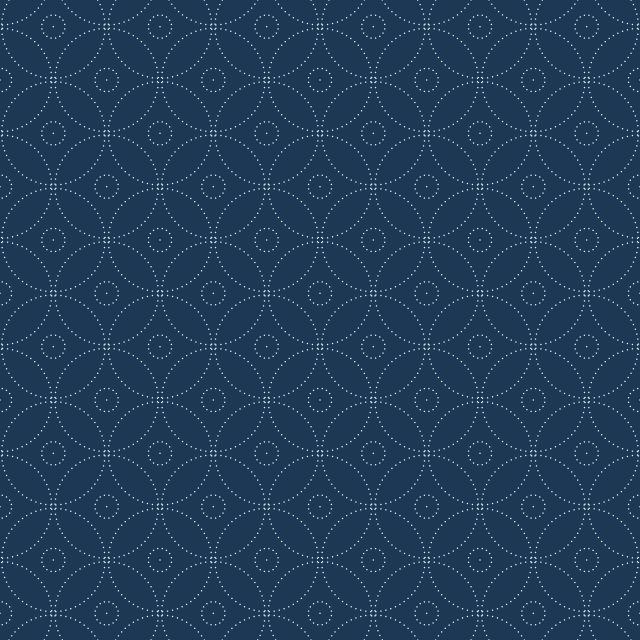
Give the GLSL for this pattern, as a Shadertoy shader.

```glsl
// Dotted interlocking circles on indigo, in the manner of stitched cloth.
// Two square lattices, offset by half a cell, each hold a large dotted circle,
// a small dotted ring and a centre dot; the whole number of cells tiles.

#define REPEATS 6.0                        // cells across and down
#define CIRCLE_RADIUS 0.485                // in cells
#define CIRCLE_DOTS 64.0
#define RING_RADIUS 0.109
#define RING_DOTS 16.0
#define DOT_RADIUS 0.0068
#define LATTICE_ORIGIN vec2(0.0, 0.25)     // centre of the first motif, in cells
#define CLOTH_COLOR vec3(0.11, 0.22, 0.33)
#define THREAD_COLOR vec3(0.88, 0.94, 0.97)
#define SAMPLES 4                          // antialiasing grid per axis

const float TAU = 6.2831853;

// Distance to the nearest dot centre on a circle; dots straddle the axes.
float dottedCircle(vec2 p, float radius, float count) {
    float stepAngle = TAU / count;
    float angle = (floor(atan(p.y, p.x) / stepAngle) + 0.5) * stepAngle;
    return length(p - radius * vec2(cos(angle), sin(angle)));
}

// Distance to the nearest dot centre of one lattice of motifs.
float motifLattice(vec2 p) {
    p = fract(p + 0.5) - 0.5;
    float d = length(p);
    // The tiny offset keeps atan defined at the motif centre.
    vec2 q = p + 1e-6;
    d = min(d, dottedCircle(q, RING_RADIUS, RING_DOTS));
    return min(d, dottedCircle(q, CIRCLE_RADIUS, CIRCLE_DOTS));
}

// Dot coverage at a point, with an edge as soft as one sub-sample.
float threadCoverage(vec2 cell, float softness) {
    vec2 p = cell - LATTICE_ORIGIN;
    float d = min(motifLattice(p), motifLattice(p - 0.5));
    return clamp(0.5 - (d - DOT_RADIUS) / softness, 0.0, 1.0);
}

void mainImage(out vec4 fragColor, in vec2 fragCoord) {
    vec2 pixel = REPEATS / iResolution.xy;
    float softness = pixel.y / float(SAMPLES);

    // Average a grid of samples, since the dots are close to pixel size.
    float coverage = 0.0;
    for (int j = 0; j < SAMPLES; j++) {
        for (int i = 0; i < SAMPLES; i++) {
            vec2 offset = (vec2(i, j) + 0.5) / float(SAMPLES) - 0.5;
            coverage += threadCoverage((fragCoord + offset) * pixel, softness);
        }
    }
    coverage /= float(SAMPLES * SAMPLES);

    fragColor = vec4(mix(CLOTH_COLOR, THREAD_COLOR, coverage), 1.0);
}
```
